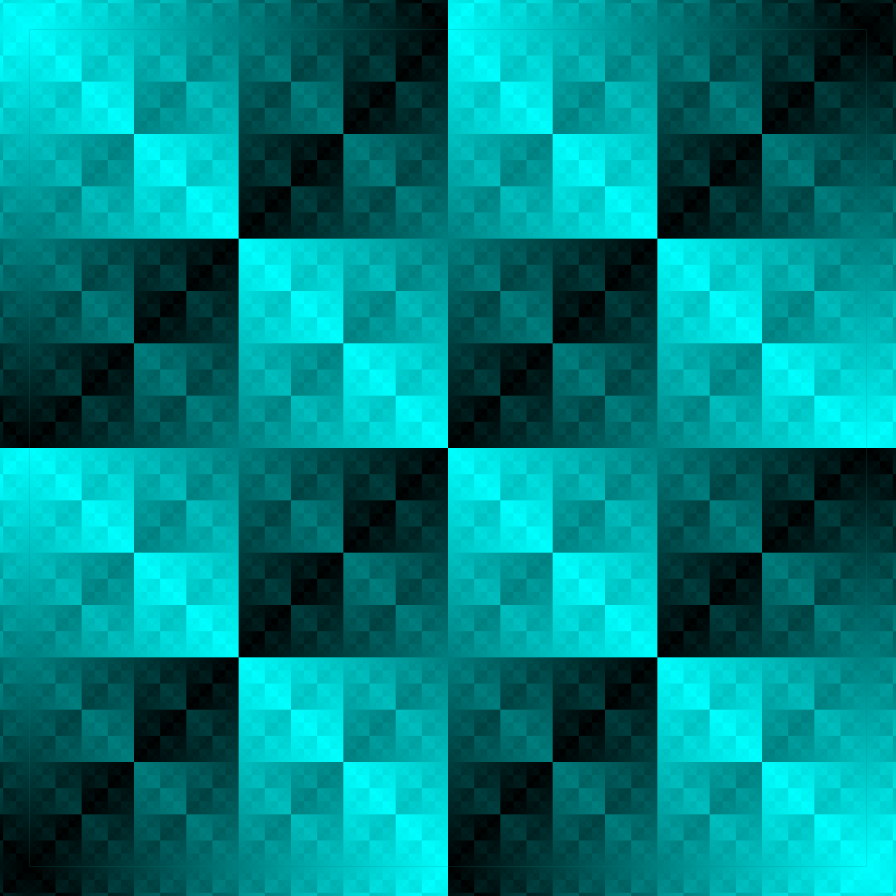
Write a Shadertoy shader that draws this pattern.

```glsl
// Two by two tiles of a cyan XOR fractal, with a narrow mirrored margin.

const float HALF_SPAN = 1.07;       // tiles from the centre to the canvas edge
const int   BITS = 8;               // levels of subdivision
const float SEAM_STRENGTH = 0.2;    // fade along the mirror seam
const vec3  TINT = vec3(0.0, 1.0, 1.0);

// Folds coordinates beyond one tile back inside, keeping clear of the seam.
vec2 mirrorMargin(vec2 p, float pixel) {
    vec2 folded = 1.0 - abs(abs(p) - 1.0);
    return sign(p) * min(folded, 1.0 - 0.5 * pixel);
}

// Antialiased square wave: +1 in the first half of each period, -1 in the second.
vec2 squareWave(vec2 p, float period, vec2 pixel) {
    vec2 edgeDistance = period * (0.25 - abs(fract(p / period + 0.25) - 0.5));
    return clamp(edgeDistance / (0.5 * pixel), -1.0, 1.0);
}

// Sum of the XOR of matching binary digits of x and y, from 0 to 1.
float xorPattern(vec2 p, vec2 pixel) {
    float total = 0.0;
    float weight = 0.5;
    for (int i = 0; i < BITS; i++) {
        vec2 wave = squareWave(p, 2.0 * weight, pixel);
        total += weight * (0.5 - 0.5 * wave.x * wave.y);
        weight *= 0.5;
    }
    return total / (1.0 - 2.0 * weight);
}

void mainImage(out vec4 fragColor, in vec2 fragCoord) {
    // Tile units, with the origin at the canvas centre
    vec2 p = (fragCoord / iResolution.xy - 0.5) * 2.0 * HALF_SPAN;
    vec2 pixel = 2.0 * HALF_SPAN / iResolution.xy;
    float pixelSize = max(pixel.x, pixel.y);

    float value = xorPattern(mirrorMargin(p, pixelSize), pixel);

    // Faint square seam where the margin begins
    float seamDistance = abs(max(abs(p.x), abs(p.y)) - 1.0);
    float seam = 1.0 - smoothstep(0.0, pixelSize, seamDistance);
    value = mix(value, 0.5, SEAM_STRENGTH * seam);

    fragColor = vec4(TINT * value, 1.0);
}
```
